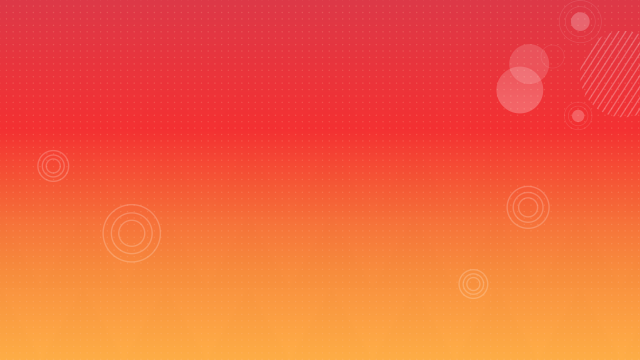
Give the GLSL for this background, as a Shadertoy shader.

```glsl
// A warm vertical gradient under a fine dot grid, with translucent circles.
// Rings, discs and a striped disc come from distance functions, in units of
// the canvas height, and are blended over the gradient as soft white layers.

#define DOT_PITCH vec2(0.01868, 0.01784)
#define DOT_ORIGIN vec2(0.6157, 0.6620)
#define DOT_RADIUS 0.0018
#define DOT_ALPHA 0.22
#define RING_HALF_WIDTH 0.0019
#define RING_ALPHA 0.21
#define STRIPE_PITCH 0.0165
#define STRIPE_HALF_WIDTH 0.0018
#define FACET_STRENGTH 0.006

float pixelSize;

// Antialiased coverage of a signed distance
float fill(float dist) {
    return clamp(0.5 - dist / pixelSize, 0.0, 1.0);
}

float disc(vec2 p, vec2 center, float radius) {
    return fill(length(p - center) - radius);
}

float ring(vec2 p, vec2 center, float radius, float halfWidth) {
    return fill(abs(length(p - center) - radius) - halfWidth);
}

// Three concentric rings, given as center and outer radius
float target(vec2 p, vec3 c) {
    float cover = 0.0;
    for (int i = 0; i < 3; i++) {
        float scale = 0.44 + 0.25 * float(i) + 0.03 * float(i / 2);
        cover = max(cover, ring(p, c.xy, c.z * scale, RING_HALF_WIDTH));
    }
    return cover;
}

// Small disc with two faint rings around it
float beacon(vec2 p, vec2 center, float radius) {
    float halo = ring(p, center, radius * 1.6, 0.001)
               + ring(p, center, radius * 2.25, 0.001);
    return 0.23 * disc(p, center, radius) + 0.11 * halo;
}

// Gradient from crimson through red to amber, t runs downward
vec3 sky(float t) {
    vec3 color = mix(vec3(0.865, 0.220, 0.280), vec3(0.955, 0.190, 0.195),
                     clamp(t / 0.36, 0.0, 1.0));
    color = mix(color, vec3(0.960, 0.340, 0.208), clamp((t - 0.36) / 0.15, 0.0, 1.0));
    color = mix(color, vec3(0.962, 0.450, 0.225), clamp((t - 0.51) / 0.115, 0.0, 1.0));
    color = mix(color, vec3(0.970, 0.550, 0.238), clamp((t - 0.625) / 0.13, 0.0, 1.0));
    return mix(color, vec3(0.997, 0.680, 0.275), clamp((t - 0.755) / 0.245, 0.0, 1.0));
}

// Barely visible triangular facets
float facets(vec2 p) {
    vec2 cell = p / vec2(0.23, 0.20);
    float zigzag = abs(fract(cell.x) - 0.5) * 2.0;
    return smoothstep(-0.08, 0.08, fract(cell.y) - zigzag) - 0.5;
}

void mainImage(out vec4 fragColor, in vec2 fragCoord) {
    pixelSize = 1.0 / iResolution.y;
    vec2 p = fragCoord * pixelSize;
    vec3 color = sky(1.0 - p.y) + FACET_STRENGTH * facets(p) * (1.0 - p.y);
    vec3 white = vec3(1.0);

    // Dot grid
    vec2 cell = (fract((p - DOT_ORIGIN) / DOT_PITCH + 0.5) - 0.5) * DOT_PITCH;
    color = mix(color, vec3(1.0, 0.75, 0.6), DOT_ALPHA * disc(cell, vec2(0.0), DOT_RADIUS));

    // Concentric rings
    float rings = target(p, vec3(0.148, 0.539, 0.044));
    rings = max(rings, target(p, vec3(0.366, 0.352, 0.082)));
    rings = max(rings, target(p, vec3(1.467, 0.424, 0.060)));
    rings = max(rings, target(p, vec3(1.315, 0.211, 0.041)));
    color = mix(color, white, RING_ALPHA * rings);

    // Beacons and a lone thin ring
    float beacons = beacon(p, vec2(1.612, 0.940), 0.026)
                  + beacon(p, vec2(1.606, 0.678), 0.017)
                  + 0.09 * ring(p, vec2(1.535, 0.843), 0.032, 0.001);
    color = mix(color, white, beacons);

    // Overlapping discs, the lower one brighter toward its base
    color = mix(color, white, 0.15 * disc(p, vec2(1.470, 0.822), 0.0555));
    float glow = mix(0.25, 0.17, smoothstep(0.685, 0.815, p.y));
    color = mix(color, white, glow * disc(p, vec2(1.444, 0.750), 0.065));

    // Diagonally striped disc
    vec2 stripeCenter = vec2(1.731, 0.794);
    float across = dot(p - stripeCenter, vec2(0.84, -0.54));
    float offset = (fract(across / STRIPE_PITCH) - 0.5) * STRIPE_PITCH;
    float stripes = fill(abs(offset) - STRIPE_HALF_WIDTH);
    color = mix(color, white, 0.27 * stripes * disc(p, stripeCenter, 0.120));

    fragColor = vec4(color, 1.0);
}
```
